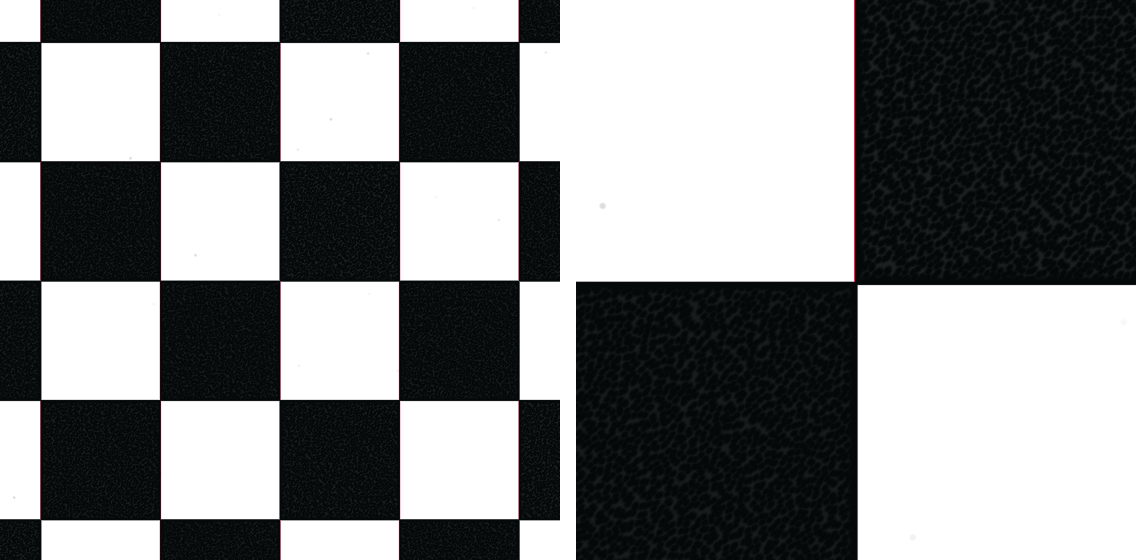
Left, the full canvas; right, a detail of the centre.
A Shadertoy shader for this pattern:

```glsl
// Black and white checkerboard, about 4.7 squares across and down, meeting near the centre.
// Squares come from floor/fract with a signed edge distance; stretched cellular noise
// gives the black ink a fine diagonal weave, and sparse faint specks mark the white.

vec2 hash2(vec2 p) {
    vec3 q = fract(p.xyx * vec3(0.1031, 0.1030, 0.0973));
    q += dot(q, q.yzx + 33.33);
    return fract((q.xx + q.yz) * q.zy);
}

// Distance to the nearest jittered point, one point per cell
float cellular(vec2 p) {
    vec2 cell = floor(p);
    float nearest = 2.0;
    for (int y = -1; y <= 1; y++) {
        for (int x = -1; x <= 1; x++) {
            vec2 id = cell + vec2(x, y);
            nearest = min(nearest, distance(p, id + hash2(id + 400.0)));
        }
    }
    return nearest;
}

// Black ink with a diagonal thread grain and a solid rim
vec3 inkColor(vec2 uv, vec2 square, float edgeDist) {
    vec2 diagonal = vec2(uv.x + uv.y, uv.x - uv.y) * 0.7071;
    float grain = smoothstep(0.25, 0.95, cellular(diagonal * vec2(210.0, 330.0)));
    float tone = 0.85 + 0.3 * hash2(square + 17.0).x;
    float inner = smoothstep(0.001, 0.006, edgeDist);
    return mix(vec3(0.015, 0.03, 0.03), vec3(0.10, 0.12, 0.12), grain * tone * inner);
}

// White ground with a few tiny grey specks
vec3 paperColor(vec2 uv, float pixel) {
    vec2 grid = uv * 16.0;
    vec2 id = floor(grid);
    vec2 centre = 0.2 + 0.6 * hash2(id + 90.0);
    vec2 rnd = hash2(id + 230.0);
    float dist = length(fract(grid) - centre) / 16.0;
    float speck = 1.0 - smoothstep(0.001, 0.002 + pixel, dist);
    return vec3(1.0 - speck * step(0.88, rnd.x) * mix(0.03, 0.2, rnd.y * rnd.y));
}

void mainImage(out vec4 fragColor, in vec2 fragCoord) {
    vec2 uv = fragCoord / iResolution.y;
    float pixel = 1.0 / iResolution.y;

    // Square index and distance to its vertical and horizontal edges
    vec2 pitch = vec2(0.2135, 0.2131);
    vec2 board = (uv - vec2(0.5, 0.498)) / pitch;
    vec2 square = floor(board);
    vec2 edges = (0.5 - abs(fract(board) - 0.5)) * pitch;
    float edgeDist = min(edges.x, edges.y);
    bool isBlack = mod(square.x + square.y, 2.0) < 0.5;
    float inside = isBlack ? edgeDist : -edgeDist;

    // Ink spreads slightly into the white, with a faint red fringe on vertical edges
    vec3 spread = edges.x < edges.y ? vec3(0.0007, 0.0011, 0.0010) : vec3(0.0010);
    vec3 ink = smoothstep(-0.75 * pixel, 0.75 * pixel, inside + spread);

    vec3 color = mix(paperColor(uv, pixel), inkColor(uv, square, max(inside, 0.0)), ink);
    fragColor = vec4(color, 1.0);
}
```
